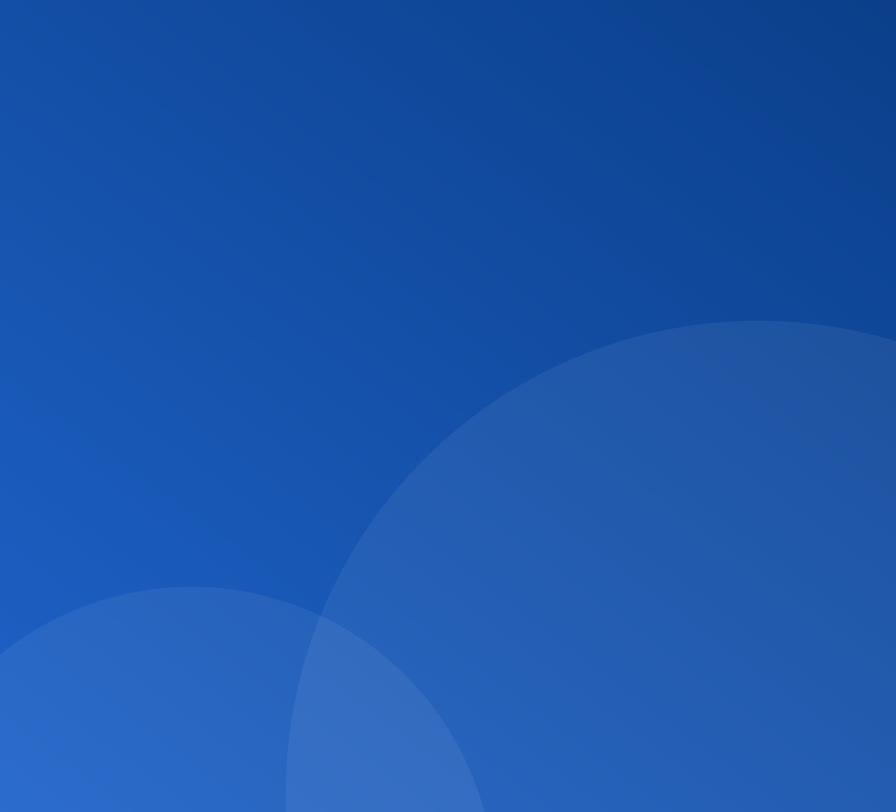
A WebGL 1 fragment shader for this background:

```glsl
precision highp float;
// Blue diagonal gradient with two large translucent discs rising from the bottom.

uniform vec2 u_resolution;

#define DARK_BLUE vec3(0.042, 0.246, 0.540)
#define BRIGHT_BLUE vec3(0.118, 0.386, 0.785)
#define GRADIENT_ANGLE 0.64
#define VEIL_OPACITY 0.060
// Discs: centre x, centre y, radius, in canvas heights
#define LARGE_DISC vec3(0.934, 0.023, 0.582)
#define SMALL_DISC vec3(0.2356, -0.0963, 0.3736)

// Coverage of a disc with an edge one pixel wide
float discMask(vec2 point, vec3 disc, float pixel) {
  float dist = length(point - disc.xy) - disc.z;
  return clamp(0.5 - dist / pixel, 0.0, 1.0);
}

// Gradient running from the top right corner to the bottom left one
vec3 backdrop(vec2 point, vec2 extent) {
  vec2 direction = vec2(sin(GRADIENT_ANGLE), cos(GRADIENT_ANGLE));
  float t = dot(extent - point, direction) / dot(extent, direction);
  return mix(DARK_BLUE, BRIGHT_BLUE, clamp(t, 0.0, 1.0));
}

void main() {
  float pixel = 1.0 / u_resolution.y;
  vec2 point = gl_FragCoord.xy * pixel;
  vec2 extent = u_resolution * pixel;

  vec3 color = backdrop(point, extent);

  // White veils, brighter where they overlap
  color = mix(color, vec3(1.0), VEIL_OPACITY * discMask(point, LARGE_DISC, pixel));
  color = mix(color, vec3(1.0), VEIL_OPACITY * discMask(point, SMALL_DISC, pixel));

  gl_FragColor = vec4(color, 1.0);
}
```
